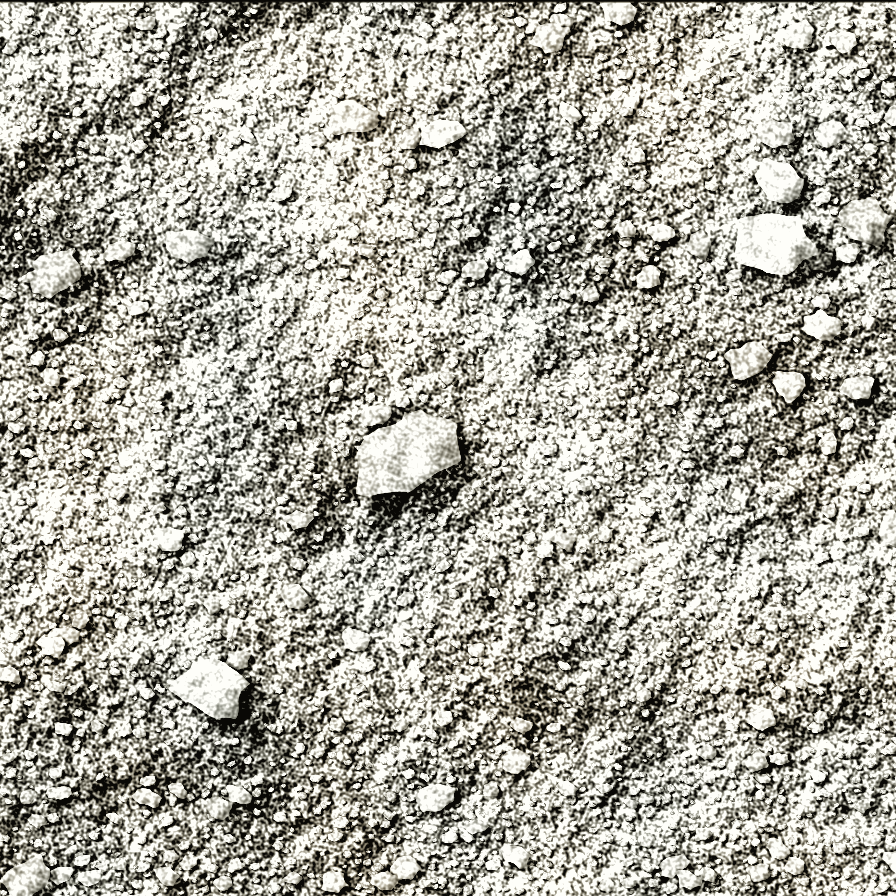
This texture is drawn by a Shadertoy shader. Its source:

```glsl
// Sunlit rubble slope: gritty soil strewn with angular stones of many sizes.
// Soil is relief-lit gradient noise; stones are random convex polygons on
// jittered grids, each with a lit face and a thrown shadow; tone maps to colour.

const vec2 LIGHT = vec2(-0.74, 0.67);
const vec3 SHADOW_COLOUR = vec3(0.035, 0.03, 0.02);
const vec3 SUNLIT_COLOUR = vec3(0.995, 0.995, 0.975);
const vec3 MIDTONE_TINT = vec3(0.0, 0.01, 0.055);
const float TAU = 6.2831853;

float hash(vec2 p) {
    vec3 q = fract(p.xyx * vec3(0.1031, 0.1030, 0.0973));
    q += dot(q, q.yzx + 33.33);
    return fract((q.x + q.y) * q.z);
}

float cornerSlope(vec2 cell, vec2 offset) {
    float angle = TAU * hash(cell + 71.0);
    return dot(vec2(cos(angle), sin(angle)), offset);
}

float gradientNoise(vec2 p) {
    vec2 i = floor(p), f = p - i;
    vec2 u = f * f * f * (f * (f * 6.0 - 15.0) + 10.0);
    vec2 e = vec2(1.0, 0.0);
    float low = mix(cornerSlope(i, f), cornerSlope(i + e.xy, f - e.xy), u.x);
    float high = mix(cornerSlope(i + e.yx, f - e.yx), cornerSlope(i + e.xx, f - e.xx), u.x);
    return mix(low, high, u.y);
}

vec2 rotate(vec2 p, float angle) {
    float c = cos(angle), s = sin(angle);
    return vec2(c * p.x - s * p.y, s * p.x + c * p.y);
}

float soilHeight(vec2 p) {
    float height = 0.0, amplitude = 1.0;
    p *= 14.0;
    for (int i = 0; i < 5; i++) {
        height += amplitude * gradientNoise(p);
        p = rotate(p, 0.6) * 2.0 + 17.3;
        amplitude *= 0.6;
    }
    return height;
}

// Dark gully with a bright ridge beside it, crossing the upper left
float gully(vec2 p) {
    float d = dot(p - vec2(0.13, 0.86), vec2(0.65, -0.76)) + 0.06 * gradientNoise(p * 9.0);
    float ridge = (d - 0.085) / 0.04;
    float band = exp(-d * d / 0.0022) - 0.6 * exp(-ridge * ridge);
    return band * smoothstep(0.5, 0.2, p.x);
}

float soilTone(vec2 p) {
    float relief = soilHeight(p) - soilHeight(p + LIGHT * 0.006);
    return 0.71 + 2.0 * relief + 0.5 * gradientNoise(p * 4.0 + 5.0) - 0.38 * gully(p);
}

// Approximate distance to a flattened, rough convex polygon
float stoneDistance(vec2 q, float radius, vec2 seed) {
    float rough = gradientNoise(q * 1.7 / radius + seed * 3.7);
    q = rotate(q, hash(seed + 3.0) * 1.2 - 0.6);
    q.y *= mix(1.1, 1.7, hash(seed + 5.0));
    float d = -radius;
    for (int i = 0; i < 7; i++) {
        float side = float(i);
        float angle = TAU * (side + 0.6 * hash(seed + side * 7.0)) / 7.0;
        float reach = radius * mix(0.7, 1.0, hash(seed + side * 11.0 + 2.0));
        d = max(d, dot(q, vec2(cos(angle), sin(angle))) - reach);
    }
    return d + 0.22 * radius * rough;
}

// surface.x is tone, surface.y is stone cover
vec2 addStone(vec2 surface, vec2 q, float radius, vec2 seed, float blur) {
    if (dot(q, q) > 4.0 * radius * radius) return surface;
    float d = stoneDistance(q, radius, seed);
    float shadowDistance = stoneDistance(q + LIGHT * radius * 0.4, radius, seed);
    float shade = 0.62 * (1.0 - smoothstep(-0.2, 0.3, shadowDistance / radius));
    shade += 0.25 * (1.0 - smoothstep(0.0, 0.25, d / radius));
    float away = -dot(q, LIGHT) / radius;
    float face = mix(0.9, 1.12, hash(seed + 9.0)) - 0.55 * smoothstep(0.1, 0.95, away);
    face += 0.45 * gradientNoise(q * 3.0 / radius + seed);
    float cover = 1.0 - smoothstep(-blur, blur, d);
    vec2 ground = vec2(surface.x - shade, surface.y * (1.0 - shade));
    return mix(ground, vec2(face, 1.0), cover);
}

// Share of grid cells holding a stone, by place and layer
float stoneDensity(vec2 p, float layer) {
    float patches = 0.8 + 1.6 * gradientNoise(p * 5.0 + layer * 13.0);
    float density = 0.5 * pow(0.62, layer) * patches;
    density += 0.25 * (1.0 - smoothstep(0.0, 0.25, p.y));
    vec2 pile = p - vec2(0.92, 0.72);
    return density + step(2.5, layer) * 0.8 * exp(-dot(pile, pile) / 0.014);
}

vec2 scatterStones(vec2 surface, vec2 p, float size, float layer, float blur) {
    vec2 home = floor(p / size);
    for (int k = 0; k < 9; k++) {
        vec2 cell = home + vec2(k % 3 - 1, 1 - k / 3);
        vec2 seed = cell + layer * 37.0 + 50.0;
        if (hash(seed) > stoneDensity((cell + 0.5) * size, layer)) continue;
        vec2 jitter = vec2(hash(seed + 13.0), hash(seed + 29.0)) - 0.5;
        float grade = hash(seed + 41.0);
        float radius = size * mix(0.22, 0.46, grade * grade);
        surface = addStone(surface, p - (cell + 0.5 + 0.6 * jitter) * size, radius, seed, blur);
    }
    return surface;
}

void mainImage(out vec4 fragColor, in vec2 fragCoord) {
    vec2 p = fragCoord / iResolution.y;
    float blur = 0.8 / iResolution.y;
    vec2 surface = vec2(soilTone(p), 0.0);

    // Pebbles first, boulders last
    float size = 0.014;
    for (int i = 0; i < 5; i++) {
        surface = scatterStones(surface, p, size, float(i), blur);
        size *= 1.75;
    }
    surface = addStone(surface, p - vec2(0.455, 0.49), 0.07, vec2(8.0, 21.0), blur);

    // Fine grit, fainter on stone
    float grit = 1.2 * gradientNoise(rotate(p, 0.4) * 250.0);
    grit += 0.7 * gradientNoise(rotate(p, 1.1) * 120.0 + 40.0);
    float tone = clamp(surface.x + grit * mix(1.0, 0.4, surface.y), 0.0, 1.0);
    tone *= smoothstep(0.001, 0.004, 1.0 - p.y);

    // Warm grey midtones with faint drifts of hue
    vec3 colour = mix(SHADOW_COLOUR, SUNLIT_COLOUR, tone);
    float midtone = 4.0 * tone * (1.0 - tone);
    float warmth = gradientNoise(p * 6.0 + 90.0);
    colour -= midtone * (MIDTONE_TINT + warmth * vec3(-0.04, 0.0, 0.04));
    fragColor = vec4(colour, 1.0);
}
```
